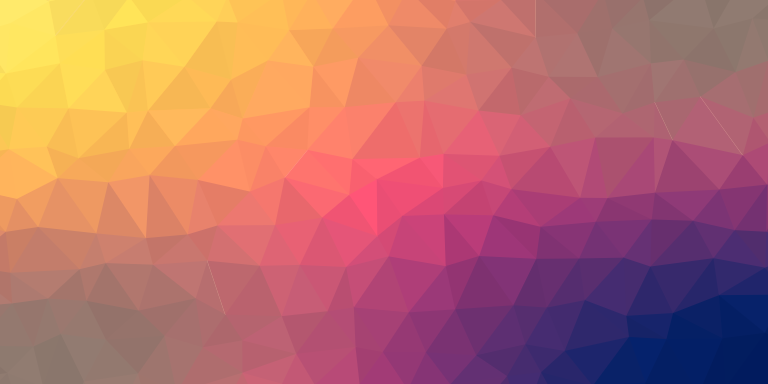
This background is drawn by a Shadertoy shader. Its source:

```glsl
const vec2 CELL = vec2(0.119, 0.1025);   // lattice spacing, in canvas heights
const float JITTER = 0.62;               // spread of the lattice points
const float SHADE = 0.07;                // brightness range between facets
const float BEND = 1.5;                  // curvature of the colour bands
const float WARM_SHIFT = 0.15;           // delays the ramp at the lower left
const float GLINT_SHARE = 0.03;          // share of facets with a light seam
const float GLINT_WIDTH = 0.0015;
const float GLINT_GAIN = 0.3;
const vec3 GLINT = vec3(1.0, 0.83, 0.7);
const vec3 TAUPE = vec3(0.55, 0.47, 0.43);
const int STOPS = 9;
const vec3 RAMP[STOPS] = vec3[STOPS](
    vec3(1.00, 0.90, 0.42), vec3(1.00, 0.87, 0.33), vec3(1.00, 0.73, 0.34),
    vec3(1.00, 0.54, 0.40), vec3(1.00, 0.32, 0.46), vec3(0.65, 0.21, 0.46),
    vec3(0.33, 0.18, 0.44), vec3(0.02, 0.13, 0.41), vec3(0.00, 0.10, 0.35));

vec2 hash22(vec2 p) {
    vec3 q = fract(p.xyx * vec3(0.1031, 0.1030, 0.0973));
    q += dot(q, q.yzx + 33.33);
    return fract((q.xx + q.yz) * q.zy);
}

float cross2(vec2 a, vec2 b) { return a.x * b.y - a.y * b.x; }

vec3 rampColor(float t) {
    float x = clamp(t, 0.0, 1.0) * float(STOPS - 1);
    int i = min(int(x), STOPS - 2);
    return mix(RAMP[i], RAMP[i + 1], x - float(i));
}

// Taupe weight around a corner, reaching further towards the centre
float cornerWeight(vec2 offset) {
    float along = offset.x + offset.y;
    float across = offset.x - offset.y;
    float d = sqrt(1.1 * along * along + 0.45 * across * across);
    return 1.0 - smoothstep(0.08, 0.72, d);
}

// Diagonal ramp from top left to bottom right, with two muted corners
vec3 fieldColor(vec2 uv) {
    vec2 q = clamp(vec2(uv.x, 1.0 - uv.y), 0.0, 1.0);
    float t = 0.5 * (q.x + q.y);
    float s = q.x - q.y;
    t -= BEND * s * s * (t - 0.5);
    t += WARM_SHIFT * min(s, 0.0) * (1.0 - t);
    float muted = max(cornerWeight(q - vec2(1.0, 0.0)),
                      cornerWeight(q - vec2(0.0, 1.0)));
    return mix(rampColor(t), TAUPE, muted);
}

// Staggered, jittered lattice point
vec2 latticePoint(vec2 id) {
    vec2 stagger = vec2(0.5 * mod(id.y, 2.0), 0.0);
    return (id + stagger + JITTER * (hash22(id + 17.0) - 0.5)) * CELL;
}

// Signed distance from the line a-b, positive on its left
float edgeDistance(vec2 p, vec2 a, vec2 b) {
    return cross2(b - a, p - a) / length(b - a);
}

// Adds one facet: rgb is weighted colour, a is coverage
void addFacet(vec2 p, vec2 a, vec2 b, vec2 c, vec2 seed,
              inout vec4 sum, inout float glint) {
    float pixel = 1.0 / iResolution.y;
    float side = sign(cross2(b - a, c - a));
    vec3 edges = side * vec3(edgeDistance(p, a, b), edgeDistance(p, b, c),
                             edgeDistance(p, c, a));
    float inside = min(edges.x, min(edges.y, edges.z));
    float cover = clamp(0.5 + inside / pixel, 0.0, 1.0);
    if (cover <= 0.0) return;

    vec2 rnd = hash22(seed);
    float aspect = iResolution.x / iResolution.y;
    vec3 color = fieldColor((a + b + c) / vec2(3.0 * aspect, 3.0));
    color *= 1.0 + SHADE * (rnd.x - 0.5);
    sum += vec4(color, 1.0) * cover;

    float line = 1.0 - smoothstep(0.0, max(GLINT_WIDTH, pixel), abs(edges.x));
    glint = max(glint, line * cover * step(rnd.y, GLINT_SHARE));
}

void mainImage(out vec4 fragColor, in vec2 fragCoord) {
    vec2 p = fragCoord / iResolution.y;
    vec2 base = floor(p / CELL);
    vec4 sum = vec4(0.0);
    float glint = 0.0;

    // Split each nearby quad along its shorter diagonal
    for (int j = -2; j <= 1; j++) {
        for (int i = -2; i <= 1; i++) {
            vec2 id = base + vec2(i, j);
            vec2 a = latticePoint(id);
            vec2 b = latticePoint(id + vec2(1.0, 0.0));
            vec2 c = latticePoint(id + vec2(1.0, 1.0));
            vec2 d = latticePoint(id + vec2(0.0, 1.0));
            vec2 seed = id + 61.0;
            if (distance(a, c) < distance(b, d)) {
                addFacet(p, a, c, b, seed, sum, glint);
                addFacet(p, a, c, d, seed + 100.0, sum, glint);
            } else {
                addFacet(p, b, d, a, seed, sum, glint);
                addFacet(p, b, d, c, seed + 100.0, sum, glint);
            }
        }
    }

    vec3 color = sum.rgb / max(sum.a, 0.001);
    fragColor = vec4(mix(color, GLINT, GLINT_GAIN * glint), 1.0);
}
```
